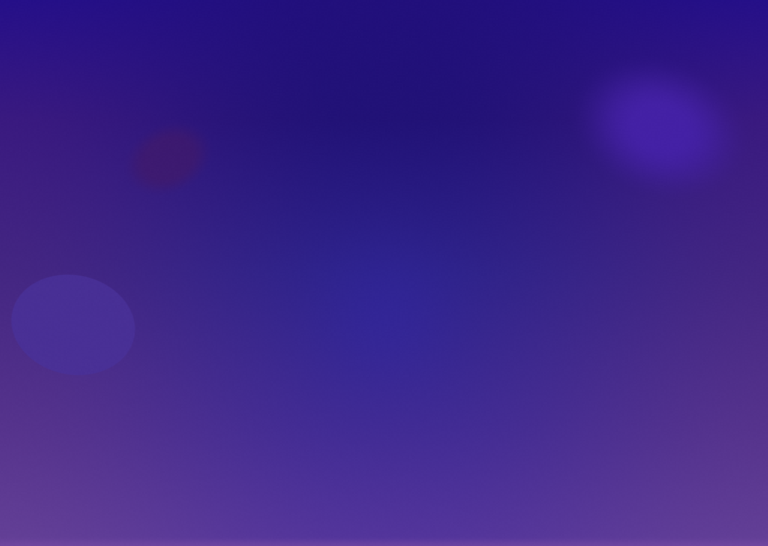
Write a Shadertoy shader that draws this background.

```glsl
// A dusky indigo-to-violet backdrop with a few soft, tilted ellipses of light.
// Two vertical colour ramps (centre and sides) are blended across the width,
// then ellipses with soft or crisp rims are mixed on top.
#define ASPECT 1.4066
#define AXIS_X 0.51
#define DISC_OPACITY 0.85
#define GLOW_OPACITY 0.92
#define EMBER_OPACITY 0.65
#define CORE_OPACITY 0.40
#define FLOOR_HEIGHT 0.018
#define GRAIN 0.006

// Five-stop vertical ramp, from bottom (a) to top (e)
vec3 ramp(float y, vec3 a, vec3 b, vec3 c, vec3 d, vec3 e) {
    vec3 col = mix(a, b, clamp(y / 0.22, 0.0, 1.0));
    col = mix(col, c, clamp((y - 0.22) / 0.28, 0.0, 1.0));
    col = mix(col, d, clamp((y - 0.50) / 0.28, 0.0, 1.0));
    return mix(col, e, clamp((y - 0.78) / 0.22, 0.0, 1.0));
}

// Distance from the centre of a tilted ellipse; 1.0 on its rim
float ellipse(vec2 p, vec2 centre, vec2 radii, float tilt) {
    float c = cos(tilt), s = sin(tilt);
    vec2 q = p - centre;
    return length(vec2(c * q.x + s * q.y, c * q.y - s * q.x) / radii);
}

float hash(vec2 p) {
    return fract(sin(dot(p, vec2(127.1, 311.7))) * 43758.5);
}

void mainImage(out vec4 fragColor, in vec2 fragCoord) {
    vec2 uv = fragCoord / iResolution.xy;
    vec2 p = vec2(uv.x * ASPECT, uv.y);
    float pixel = 1.0 / iResolution.y;

    // Background ramps
    vec3 centreCol = ramp(uv.y, vec3(0.33, 0.21, 0.61), vec3(0.255, 0.17, 0.58),
        vec3(0.18, 0.135, 0.54), vec3(0.13, 0.07, 0.465), vec3(0.13, 0.06, 0.485));
    vec3 sideCol = ramp(uv.y, vec3(0.39, 0.25, 0.59), vec3(0.335, 0.20, 0.55),
        vec3(0.265, 0.15, 0.51), vec3(0.225, 0.10, 0.50), vec3(0.145, 0.06, 0.535));
    float side = smoothstep(0.03, 0.52, abs(uv.x - AXIS_X));
    vec3 col = mix(centreCol, sideCol, side);

    // Faint blue core
    float core = ellipse(p, vec2(0.705, 0.42), vec2(0.12, 0.13), 0.0);
    col = mix(col, vec3(0.19, 0.15, 0.64), CORE_OPACITY * exp(-core * core));

    // Violet glow with a broad, soft rim
    float glow = ellipse(p, vec2(1.209, 0.766), vec2(0.175, 0.132), -0.35);
    col = mix(col, vec3(0.27, 0.13, 0.66), GLOW_OPACITY * (1.0 - smoothstep(0.25, 1.0, glow)));

    // Dim reddish ember
    float ember = ellipse(p, vec2(0.308, 0.709), vec2(0.085, 0.064), 0.45);
    col = mix(col, vec3(0.26, 0.10, 0.41), EMBER_OPACITY * (1.0 - smoothstep(0.5, 1.05, ember)));

    // Crisp translucent disc
    float disc = ellipse(p, vec2(0.134, 0.405), vec2(0.114, 0.091), -0.2);
    float rim = pixel / 0.1;
    col = mix(col, vec3(0.285, 0.19, 0.595), DISC_OPACITY * (1.0 - smoothstep(1.0 - rim, 1.0 + rim, disc)));

    // Rosy light along the floor and fine grain against banding
    col = mix(col, vec3(0.46, 0.29, 0.64), 0.6 * (1.0 - smoothstep(0.0, FLOOR_HEIGHT, uv.y)));
    col += GRAIN * (hash(floor(p * 364.0)) - 0.5);

    fragColor = vec4(col, 1.0);
}
```
